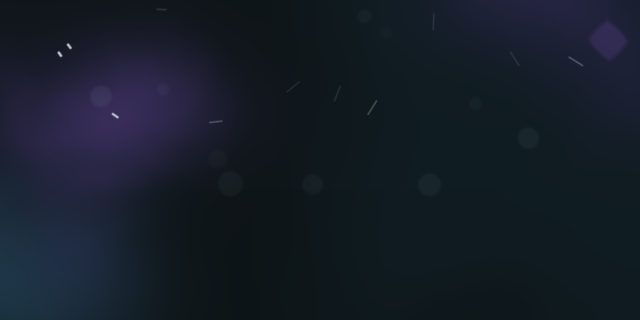
Write a Shadertoy shader that draws this background.

```glsl
// Dark night haze with violet and teal clouds, faint bokeh discs and short bright sparks.
#define DARK    vec3(0.052, 0.078, 0.086)
#define SLATE   vec3(0.060, 0.108, 0.130)
#define VIOLET  vec3(0.240, 0.190, 0.385)
#define INDIGO  vec3(0.165, 0.150, 0.290)
#define TEAL    vec3(0.120, 0.235, 0.305)
#define BLUE    vec3(0.155, 0.195, 0.325)
#define SPARKS  11
#define DISCS   10
#define WARP    0.035

vec2 hash2(float n) {
    return fract(sin(n * vec2(12.99, 78.23) + vec2(1.3, 4.1)) * 4375.5);
}

// Layered sines, each octave turned and bent by the one before it
vec2 drift(vec2 p) {
    vec2 sum = vec2(0.0);
    float amp = 1.0;
    p *= 7.0;
    for (int i = 0; i < 5; i++) {
        sum += amp * sin(p.yx + 1.7 * sum.yx + float(i));
        p = mat2(1.4, 1.1, -1.1, 1.4) * p;
        amp *= 0.5;
    }
    return sum;
}

float cloud(vec2 p, vec2 center, vec2 size) {
    vec2 q = (p - center) / size;
    return exp(-dot(q, q));
}

// Distance to a segment through the origin along direction dir
float streak(vec2 p, vec2 dir, float halfLength) {
    return length(p - dir * clamp(dot(p, dir), -halfLength, halfLength));
}

void mainImage(out vec4 fragColor, in vec2 fragCoord) {
    vec2 p = fragCoord / iResolution.y;
    float pixel = 1.0 / iResolution.y;
    vec2 flow = drift(p);
    vec2 q = p + WARP * flow;

    // Background: black pool at the left center, slate toward the right
    vec3 col = mix(DARK, SLATE, smoothstep(0.7, 1.3, q.x));
    col = mix(col, DARK, 0.6 * cloud(q, vec2(1.45, -0.02), vec2(0.35, 0.15)));
    col *= 1.0 - 0.05 * smoothstep(0.412, 0.402, p.y) * cloud(p, vec2(0.85, 0.3), vec2(0.4));

    // Coloured clouds
    col = mix(col, TEAL, 0.85 * cloud(q, vec2(0.0, 0.16), vec2(0.40, 0.30)));
    col = mix(col, BLUE, 0.50 * cloud(q, vec2(0.27, 0.25), vec2(0.17, 0.20)));
    col = mix(col, INDIGO, 0.50 * cloud(q, vec2(0.25, 0.66), vec2(0.42, 0.28)));
    col = mix(col, VIOLET, 0.82 * cloud(q, vec2(0.32, 0.64), vec2(0.27, 0.17)));
    col = mix(col, INDIGO, 0.80 * cloud(q, vec2(1.72, 1.02), vec2(0.30, 0.22)));
    col = mix(col, INDIGO, 0.35 * cloud(q, vec2(1.95, 0.80), vec2(0.24, 0.22)));

    // Small soft diamond in the upper right
    vec2 d = abs(p - vec2(1.9, 0.875) + 0.003 * flow);
    float diamond = mix(d.x + d.y, length(d), 0.35) - 0.062;
    col = mix(col, VIOLET, (0.65 + 0.06 * flow.x) * smoothstep(0.012, -0.012, diamond));

    // Faint out-of-focus discs
    for (int i = 0; i < DISCS; i++) {
        vec2 h = hash2(float(i) + 31.0), k = hash2(float(i) + 57.0);
        vec2 center = vec2(0.25 + 1.5 * (float(i) + h.x) / float(DISCS), 1.0 - 0.6 * h.y);
        float radius = mix(0.018, 0.042, k.x);
        float disc = smoothstep(radius + 0.006, radius - 0.008, length(p - center));
        col += disc * mix(0.012, 0.042, k.y) * vec3(0.9, 1.0, 1.0);
    }

    // Sparks turn from falling to rising across the canvas; the left ones are brightest
    for (int i = 0; i < SPARKS; i++) {
        vec2 h = hash2(float(i) + 3.0), k = hash2(float(i) + 83.0);
        float along = (float(i) + h.x) / float(SPARKS);
        vec2 center = vec2(0.14 + 1.84 * pow(along, 1.4), mix(0.55, 0.98, h.y));
        float angle = -1.2 + 2.1 * center.x + 0.5 * (k.x - 0.5);
        float halfLength = mix(0.005, 0.024, smoothstep(0.1, 1.0, center.x));
        float width = mix(0.0045, 0.0025, smoothstep(0.1, 0.7, center.x));
        float dist = streak(p - center, vec2(cos(angle), sin(angle)), halfLength);
        float light = center.x < 0.4 ? 0.9 : mix(0.12, 0.55, k.y * k.y);
        float mask = smoothstep(width + pixel, width - pixel - 0.001, dist);
        col = mix(col, vec3(0.86, 0.88, 0.90), light * mask);
    }

    fragColor = vec4(col, 1.0);
}
```
